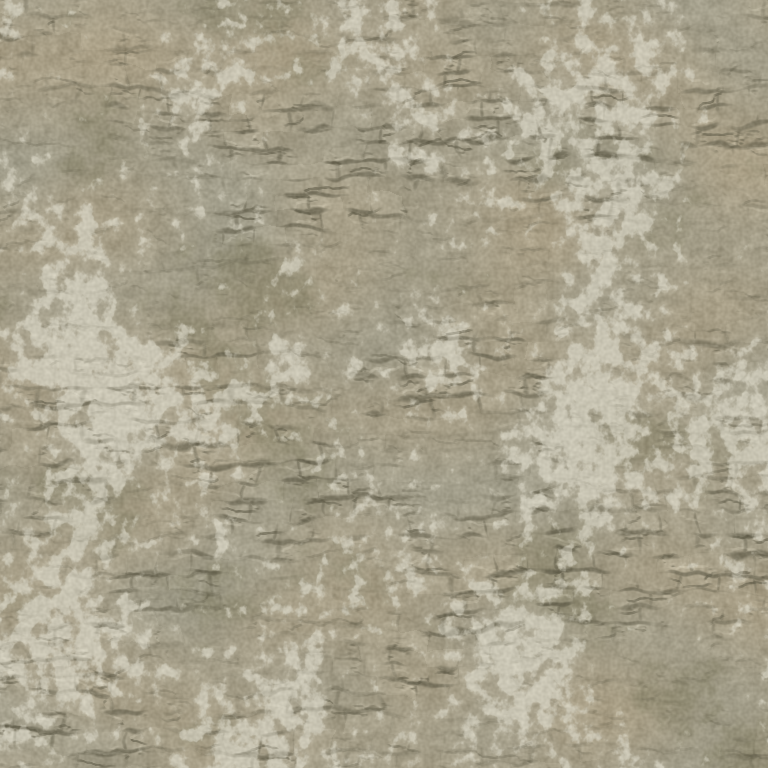
Reproduce this texture procedurally as a three.js fragment shader.

```glsl
// Weathered stone wall under worn lime plaster: warped courses with broken,
// shadowed joints, flaking ledges, mossy stains and pale speckled patches.
// All layers come from gradient noise, mixed by soft thresholds.
varying vec2 vUv;

const vec3 STONE = vec3(0.650, 0.622, 0.535);
const vec3 WARM_TINT = vec3(0.022, 0.002, -0.016);
const vec3 HAZE = vec3(0.755, 0.738, 0.668);
const vec3 PLASTER = vec3(0.825, 0.812, 0.748);
const vec3 MOSS = vec3(0.475, 0.460, 0.355);
const vec3 SHADOW = vec3(0.375, 0.360, 0.285);
const vec2 STONE_COUNT = vec2(19.0, 43.0);

float hash(vec2 p) {
  vec3 q = fract(p.xyx * vec3(0.1031, 0.1030, 0.0973));
  q += dot(q, q.yzx + 33.33);
  return fract((q.x + q.y) * q.z);
}

float cornerSlope(vec2 cell, vec2 offset) {
  float angle = 6.2832 * hash(cell);
  return dot(vec2(cos(angle), sin(angle)), offset);
}

// Gradient noise, about -1 to 1
float noise(vec2 p) {
  vec2 i = floor(p);
  vec2 f = p - i;
  vec2 u = f * f * f * (f * (f * 6.0 - 15.0) + 10.0);
  vec2 e = vec2(1.0, 0.0);
  float low = mix(cornerSlope(i, f), cornerSlope(i + e.xy, f - e.xy), u.x);
  float high = mix(cornerSlope(i + e.yx, f - e.yx), cornerSlope(i + e.xx, f - e.xx), u.x);
  return 1.4 * mix(low, high, u.y);
}

float fbm(vec2 p) {
  float sum = 0.0;
  float gain = 0.5;
  for (int i = 0; i < 4; i++) {
    sum += gain * noise(p);
    p = mat2(0.96, 0.28, -0.28, 0.96) * p * 2.03 + 17.3;
    gain *= 0.5;
  }
  return sum;
}

// Bends the courses: slow sag plus ragged edges
vec2 warp(vec2 p) {
  vec2 sag = vec2(noise(p * 6.0 + 3.1), noise(p * vec2(5.0, 8.0) + 41.7));
  vec2 ragged = vec2(noise(p * 34.0 + 8.3), noise(p * 38.0 + 62.9));
  return p + 0.016 * sag + 0.0055 * ragged;
}

// x: joint darkness, y: random tone of the stone
vec2 masonry(vec2 p, float thickness) {
  vec2 g = p * STONE_COUNT;
  float row = floor(g.y);
  g.x = g.x * mix(0.75, 1.25, hash(vec2(row, 7.0))) + 9.0 * hash(vec2(row, 2.0));
  vec2 f = fract(g);
  vec2 gap = min(f, 1.0 - f) / STONE_COUNT;
  float bed = 1.0 - smoothstep(0.2 * thickness, thickness, gap.y);
  float upright = 1.0 - smoothstep(0.1 * thickness, 0.8 * thickness, gap.x);
  return vec2(max(bed, 0.65 * upright), hash(vec2(floor(g.x), row)));
}

// Flat flakes with steep borders, stretched along the courses
float flakeHeight(vec2 p) {
  return smoothstep(-0.045, 0.045, fbm(p * vec2(15.0, 40.0) + 23.0));
}

void main() {
  vec2 p = vUv;
  float broad = fbm(p * vec2(4.6, 3.3) + 11.0);
  float speck = fbm(p * vec2(40.0, 36.0) + 5.0);
  float fine = noise(p * 105.0 + 31.0);
  float grain = noise(p * 205.0 + 77.0);

  // Where the stonework shows, and where damp has darkened it
  float exposed = smoothstep(-0.16, 0.24, fbm(p * vec2(4.0, 5.5) + 57.0));
  float damp = smoothstep(0.08, 0.42, fbm(p * vec2(4.5, 6.0) + 83.0) + 0.35 * speck);
  float broken = smoothstep(-0.28, 0.30, noise(p * vec2(21.0, 30.0) + 19.0));

  // Stone faces with slow colour drift
  vec2 stones = masonry(warp(p), mix(0.0018, 0.0050, broken));
  float drift = noise(p * vec2(5.0, 7.0) + 91.0);
  vec3 color = STONE + WARM_TINT * drift + 0.075 * speck;
  color += 0.055 * (stones.y - 0.5) * mix(0.35, 1.0, exposed);
  color = mix(color, MOSS, 0.50 * damp);

  // Pale haze, then crisp plaster specks
  float haze = smoothstep(-0.12, 0.42, broad + 0.35 * speck);
  float patches = smoothstep(0.09, 0.32, broad + 0.85 * speck + 0.06 * fine);
  color = mix(color, HAZE, 0.50 * haze);
  color = mix(color, PLASTER, 0.72 * patches);

  // Joints and the shadows below flake edges
  float joint = stones.x * broken * mix(0.10, 0.62, exposed);
  joint *= (1.0 - 0.55 * patches) * (1.0 + 0.4 * damp);
  color = mix(color, SHADOW, min(joint, 0.85));
  float relief = flakeHeight(p + vec2(-0.0012, 0.0032)) - flakeHeight(p);
  float ledge = mix(0.20, 0.60, exposed) * broken * (1.0 - 0.5 * patches);
  color = mix(color, SHADOW, max(relief, 0.0) * ledge);
  color += 0.10 * max(-relief, 0.0) * ledge;

  // Gritty surface
  color += 0.030 * fine + 0.038 * grain;
  gl_FragColor = vec4(clamp(color, 0.0, 1.0), 1.0);
}
```
